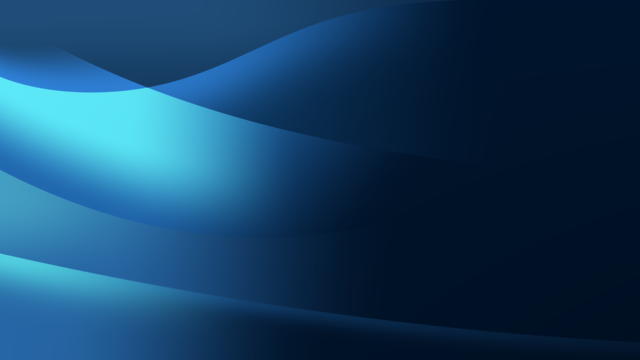
A Shadertoy shader for this background:

```glsl
#define NIGHT vec3(0.00, 0.08, 0.175)
#define STEEL vec3(0.12, 0.30, 0.47)
#define DUSK  vec3(0.05, 0.22, 0.38)
#define AZURE vec3(0.18, 0.50, 0.84)
#define OCEAN vec3(0.13, 0.41, 0.69)
#define HAZE  vec3(0.15, 0.40, 0.65)
#define TEAL  vec3(0.26, 0.62, 0.76)
#define FOAM  vec3(0.32, 0.82, 0.88)
#define CYAN  vec3(0.36, 0.91, 0.97)
#define EDGE_SOFTNESS 0.9

// Falls smoothly from 1 at a to 0 at b
float fade(float a, float b, float x) {
    return 1.0 - smoothstep(a, b, x);
}

float bell(float x, float width) {
    x /= width;
    return exp(-x * x);
}

// Antialiased mask of the area above a curve
float above(float height) {
    float w = EDGE_SOFTNESS / iResolution.y;
    return smoothstep(-w, w, height);
}

// Heights of the four ribbon edges
float crestCurve(float x) {
    return 0.708 + 0.30 / (1.0 + exp((0.395 - x) / 0.09)) + 0.075 * exp(-x / 0.1);
}
float sweepCurve(float x) {
    return 0.438 + 0.523 * exp(-x / 0.466);
}
float bowlCurve(float x) {
    return 0.34 + 1.12 * (x - 0.41) * (x - 0.41);
}
float baseCurve(float x) {
    return 0.296 - 0.40 * x + 0.153 * x * x;
}

// Dim sheet along the top
vec3 skySheet(vec2 p) {
    float light = fade(0.3, 0.95, p.x) * mix(0.72, 1.0, smoothstep(0.75, 0.95, p.y));
    return mix(NIGHT, STEEL, light);
}

// Small lit wedge at the upper left
vec3 wedgeSheet(vec2 p, float height) {
    return mix(skySheet(p), AZURE, fade(0.0, 0.10 + 0.5 * p.x, height));
}

// Right lobe, lit beneath the crest
vec3 lobeSheet(vec2 p, float depth) {
    vec3 col = mix(NIGHT, DUSK, fade(0.3, 0.8, p.x));
    return mix(col, AZURE, 0.9 * bell(depth, 0.13) * fade(0.25, 0.75, p.x));
}

// Main ribbon with the cyan glow
vec3 glowSheet(vec2 p) {
    float slant = p.x - 0.4 * (p.y - 0.42);
    vec3 col = mix(NIGHT, OCEAN, fade(0.2, 0.62, slant));
    float glowFloor = 0.65 - 0.95 * p.x + p.x * p.x;
    float glow = smoothstep(-0.11, 0.11, p.y - glowFloor) * fade(0.19, 0.47, p.x);
    return mix(col, CYAN, glow);
}

// Hazy ribbon under the bowl
vec3 hazeSheet(vec2 p) {
    vec3 col = mix(NIGHT, HAZE, fade(0.15, 0.62, p.x));
    float glow = bell(p.x, 0.2) * smoothstep(0.2, 0.45, p.y);
    return mix(col, TEAL, glow);
}

// Bottom ribbon with a bright rim
vec3 baseSheet(vec2 p, float depth) {
    vec3 col = mix(NIGHT, HAZE, fade(0.08, 0.52, p.x));
    col = mix(col, OCEAN, bell(depth, 0.035) * exp(-2.0 * p.x));
    return mix(col, FOAM, bell(depth, 0.08) * fade(0.0, 0.4, p.x));
}

void mainImage(out vec4 fragColor, in vec2 fragCoord) {
    vec2 p = fragCoord / iResolution.xy;
    float crest = p.y - crestCurve(p.x);
    float sweep = p.y - sweepCurve(p.x);
    float bowl = p.y - bowlCurve(p.x);
    float base = p.y - baseCurve(p.x);

    // Stack the sheets from the top down
    float overCrest = above(crest);
    vec3 upper = mix(lobeSheet(p, -crest), skySheet(p), overCrest);
    vec3 lower = mix(glowSheet(p), wedgeSheet(p, crest), overCrest);
    vec3 col = mix(lower, upper, above(sweep));
    col = mix(hazeSheet(p), col, above(bowl));
    col = mix(baseSheet(p, -base), col, above(base));

    // Darken toward the lower right corner
    col *= 1.0 - 0.25 * p.x * (1.0 - p.y);
    fragColor = vec4(col, 1.0);
}
```
